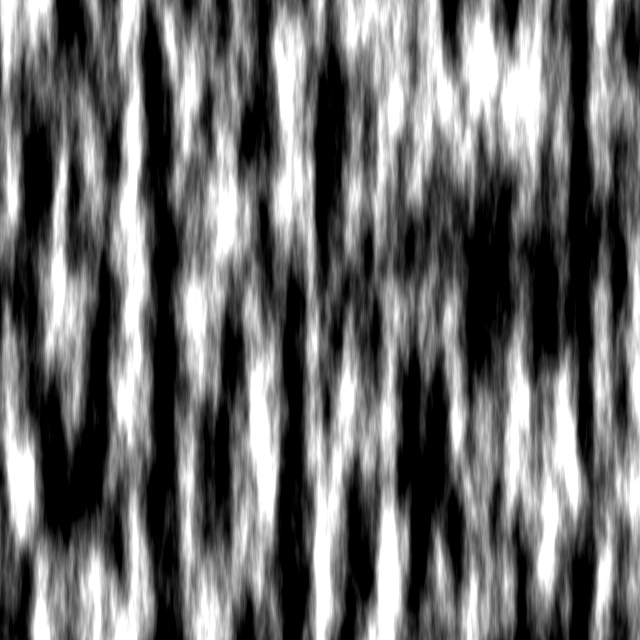
A WebGL 1 fragment shader for this texture:

```glsl
precision highp float;
// Draws high-contrast grey fibres: fractal gradient noise stretched vertically.

uniform vec2 u_resolution;

const vec2 FIBRE_CELLS = vec2(20.0, 3.3);      // coarsest noise cells across the canvas
const vec2 OCTAVE_SHIFT = vec2(37.37, 17.61);  // keeps the octave lattices apart
const int OCTAVES = 5;
const float GAIN = 0.5;
const float NOISE_DEVIATION = 0.216;           // spread of a single noise layer

// Sine-free hash: two values in 0..1 per lattice point
vec2 hash2(vec2 p) {
  vec3 q = fract(p.xyx * vec3(0.1031, 0.1030, 0.0973));
  q += dot(q, q.yzx + 33.33);
  return fract((q.xx + q.yz) * q.zy);
}

// Contribution of one lattice corner with a random unit gradient
float cornerSlope(vec2 cell, vec2 offset, vec2 corner) {
  float angle = 6.28318 * hash2(cell + corner).x;
  return dot(vec2(cos(angle), sin(angle)), offset - corner);
}

float gradientNoise(vec2 p) {
  vec2 cell = floor(p);
  vec2 f = fract(p);
  vec2 blend = f * f * f * (f * (f * 6.0 - 15.0) + 10.0);
  float low = mix(cornerSlope(cell, f, vec2(0.0, 0.0)),
                  cornerSlope(cell, f, vec2(1.0, 0.0)), blend.x);
  float high = mix(cornerSlope(cell, f, vec2(0.0, 1.0)),
                   cornerSlope(cell, f, vec2(1.0, 1.0)), blend.x);
  return mix(low, high, blend.y);
}

// Sum of octaves, scaled to unit deviation
float fibreNoise(vec2 p, float gain) {
  float sum = 0.0;
  float power = 0.0;
  float amplitude = 1.0;
  for (int i = 0; i < OCTAVES; i++) {
    sum += amplitude * gradientNoise(p);
    power += amplitude * amplitude;
    amplitude *= gain;
    p = p * 2.0 + OCTAVE_SHIFT;
  }
  return sum / (NOISE_DEVIATION * sqrt(power));
}

// Contrast curve: slightly steeper in the lights, clipped at both ends
float fibreTone(float level) {
  return clamp(0.37 + level * (0.37 + 0.04 * level), 0.0, 1.0);
}

void main() {
  vec2 uv = gl_FragCoord.xy / min(u_resolution.x, u_resolution.y);
  float level = fibreNoise(uv * FIBRE_CELLS + OCTAVE_SHIFT, GAIN);
  gl_FragColor = vec4(vec3(fibreTone(level)), 1.0);
}
```
